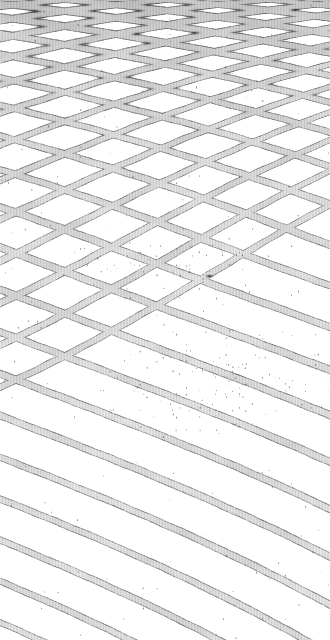
Write a Shadertoy shader that draws this pattern.

```glsl
const vec3 PAPER = vec3(1.0);
const vec3 WASH = vec3(0.85);
const vec3 INK = vec3(0.10);
const float CANVAS_HEIGHT = 1.94;   // in canvas widths
const float BEND_ROW = 8.57;        // rows are evenly spaced from here down
const float BEND_Y = 0.704;
const float EVEN_SPACING = 0.128;
const float LAST_RISING_BAND = 11.5;

float hash(vec2 p) {
    p = fract(p * vec2(0.1031, 0.1137));
    p += dot(p, p.yx + 33.33);
    return fract((p.x + p.y) * p.x * 37.7);
}

// Layered sines, roughly -1 to 1
float ripple(vec2 p) {
    return 0.5 * sin(p.x + 1.7 * sin(p.y * 0.8))
         + 0.3 * sin(p.y * 1.9 - p.x * 0.7 + 1.3)
         + 0.2 * sin(p.x * 3.1 + p.y * 2.7);
}

float spot(vec2 p, vec2 centre, vec2 spread) {
    vec2 q = (p - centre) / spread;
    return exp(-dot(q, q));
}

// Row number at depth y; rows crowd together toward the top
float rowAt(float y) {
    if (y > BEND_Y) return BEND_ROW + (y - BEND_Y) / EVEN_SPACING;
    float disc = 0.00124 + 0.02112 * (y - 0.015);
    return (sqrt(max(disc, 0.0)) - 0.0352) / 0.01056;
}

float rowSpacing(float row) {
    return min(0.0352 + 0.01056 * max(row, 0.0), EVEN_SPACING);
}

// Falling and rising band coordinates; band centres lie at half integers
vec2 latticeAt(vec2 p) {
    float side = p.x - 0.196;
    float tilted = p.y + 0.159 * side * p.y * (1.0 - p.y / 1.81);
    float row = rowAt(tilted);
    float column = side * 3.16 * (1.0 + 0.04 * side + 0.131 * min(p.y, 0.75));
    float sag = 0.18 * side * side * exp(-8.0 * (p.y - 1.05) * (p.y - 1.05));
    return vec2(row - column + sag, row + column + 0.88 * side * side * p.y);
}

float bandDistance(float v) {
    return abs(fract(v) - 0.5);
}

float bandWidth(float y) {
    return 0.205 + 0.47 * exp(-7.2 * y) - 0.022 * max(y - 0.75, 0.0);
}

// Dark ink pooled at the side tips of the diamonds near the top
float tipInk(vec2 lattice, float spacing, float width, float y) {
    vec2 cell = fract(lattice + 0.5) - 0.5;
    float across = abs(cell.y - cell.x) * 0.5 - (0.5 - 0.5 * width);
    float down = (cell.x + cell.y) * 0.5 * spacing;
    float reach = length(vec2(across * 0.31 / 0.014, down / 0.0045));
    float amount = 0.15 + 0.85 * hash(floor(lattice + 0.5) + 40.0);
    return amount * exp(-reach * reach) * exp(-y * 5.0);
}

// One jittered upright fleck per cell, kept with the given density
float specks(vec2 p, float size, float density, float pixel) {
    vec2 id = floor(p / size);
    vec2 jitter = 0.3 + 0.4 * vec2(hash(id + 17.0), hash(id + 71.0));
    float radius = size * (0.06 + 0.12 * hash(id + 133.0));
    vec2 offset = (p - (id + jitter) * size) * vec2(1.0, 0.65);
    float d = length(offset) - radius;
    return step(hash(id + 5.0), density) * smoothstep(0.5 * pixel, -0.5 * pixel, d);
}

void mainImage(out vec4 fragColor, in vec2 fragCoord) {
    vec2 uv = fragCoord / iResolution.xy;
    vec2 p = vec2(uv.x, (1.0 - uv.y) * CANVAS_HEIGHT);
    float pixel = 1.0 / iResolution.x;

    // Lattice with a slight hand-drawn wobble
    vec2 wobbled = p + vec2(0.0, 0.0012 * ripple(p * 45.0)) * min(p.y * 4.0, 1.0);
    vec2 lattice = latticeAt(wobbled);
    float spacing = rowSpacing(0.5 * (lattice.x + lattice.y));
    float width = bandWidth(p.y);
    float falling = bandDistance(lattice.x);
    float rising = lattice.y > LAST_RISING_BAND
        ? lattice.y - LAST_RISING_BAND : bandDistance(lattice.y);
    float d = (min(falling, rising) - 0.5 * width) * spacing * 0.92;
    d = min(d, p.y - 0.006);
    float band = smoothstep(0.5 * pixel, -0.5 * pixel, d);

    // Grey wash with fine upright hatching and smudges
    float topShade = exp(-4.0 * p.y);
    float hatch = sin(p.x * 700.0 + 0.8 * ripple(p * 14.0));
    float smudge = ripple(p * vec2(19.0, 27.0) + 2.0);
    float tone = 0.04 * hatch + 0.035 * smudge - 0.09 * topShade;
    vec3 colour = mix(PAPER, WASH + tone, band);

    // Broken ink outline, kept inside the band
    float outline = 1.0 - smoothstep(0.0003, 0.0008 + 0.7 * pixel, abs(d + 0.0014));
    float grain = hash(floor(p * 130.0)) - 0.5;
    float pressure = 0.30 + 0.10 * ripple(p * 80.0) + 0.22 * grain + 0.08 * topShade;
    colour = mix(colour, INK, outline * clamp(pressure, 0.0, 1.0));

    // Pooled ink, one blot and scattered flecks
    if (lattice.y < LAST_RISING_BAND)
        colour = mix(colour, INK, tipInk(lattice, spacing, width, p.y));
    colour = mix(colour, INK, 0.8 * spot(p, vec2(0.635, 0.837), vec2(0.009, 0.004)));
    float density = 0.13 * spot(p, vec2(0.66, 1.17), vec2(0.24, 0.12))
                  + 0.11 * spot(p, vec2(0.40, 0.82), vec2(0.18, 0.06))
                  + 0.09 * spot(p, vec2(0.63, 0.79), vec2(0.10, 0.08)) + 0.001;
    colour = mix(colour, INK, 0.5 * specks(p, 0.010, density, pixel));

    fragColor = vec4(clamp(colour, 0.0, 1.0), 1.0);
}
```
